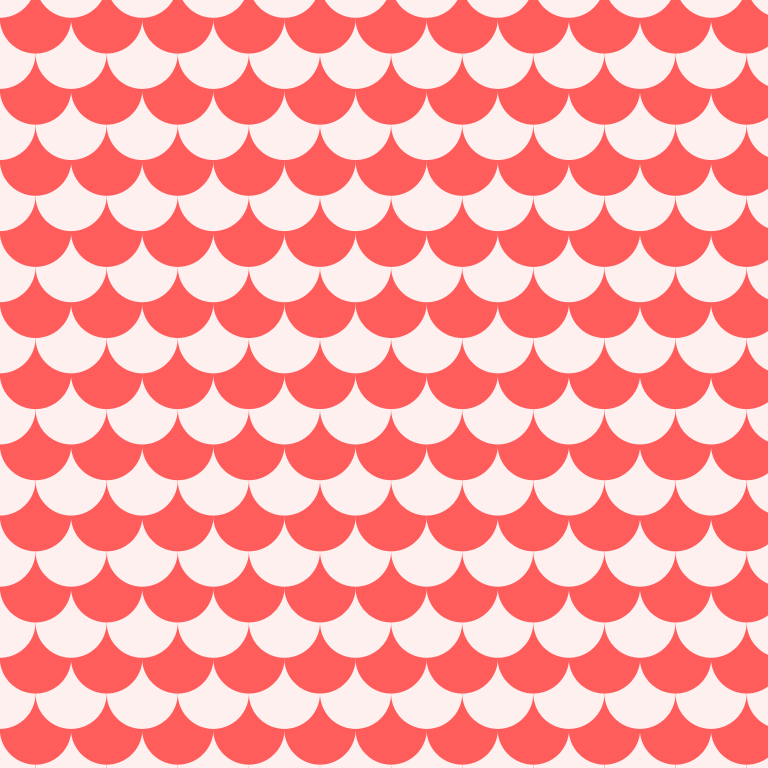
A WebGL 1 fragment shader for this pattern:

```glsl
precision highp float;

// Overlapping fish scales in coral and blush, hung in staggered rows.
// Each row is a line of touching discs; every row lies over the row below,
// so a pixel only needs the two rows above it and the colour of the next.

uniform vec2 u_resolution;

const float SCALES_ACROSS = 10.8;
const float ROW_STEP = 0.5;        // in scale widths
const float FIRST_ROW = -0.25;     // depth of the first row of centres
const float BLUSH_RADIUS = 0.5;
const float CORAL_RADIUS = 0.503;  // coral discs overlap very slightly
const vec3 CORAL = vec3(1.0, 0.361, 0.361);
const vec3 BLUSH = vec3(1.0, 0.941, 0.941);

// 0 for blush rows, 1 for coral rows
float rowParity(float row) {
    return mod(row, 2.0);
}

vec3 rowColor(float row) {
    return mix(BLUSH, CORAL, rowParity(row));
}

float discCoverage(vec2 offset, float radius, float pixel) {
    return clamp(0.5 + (radius - length(offset)) / pixel, 0.0, 1.0);
}

// Coverage of one row: the nearest disc joined with its closest neighbour
float rowCoverage(vec2 p, float row, float pixel) {
    float parity = rowParity(row);
    float radius = mix(BLUSH_RADIUS, CORAL_RADIUS, parity);
    float across = abs(fract(p.x + 0.5 - 0.5 * parity) - 0.5);
    float down = p.y - (FIRST_ROW + ROW_STEP * row);
    float nearest = discCoverage(vec2(across, down), radius, pixel);
    float neighbour = discCoverage(vec2(1.0 - across, down), radius, pixel);
    return 1.0 - (1.0 - nearest) * (1.0 - neighbour);
}

vec3 scales(vec2 p, float pixel) {
    float row = floor((p.y - FIRST_ROW) / ROW_STEP);
    vec3 color = rowColor(row + 1.0);
    // Paint upwards so that higher rows cover lower ones
    for (int i = 0; i < 2; i++) {
        float current = row - float(i);
        color = mix(color, rowColor(current), rowCoverage(p, current, pixel));
    }
    return color;
}

void main() {
    vec2 uv = gl_FragCoord.xy / u_resolution;
    // Scale widths, measured from the top left corner
    vec2 p = vec2(uv.x, 1.0 - uv.y) * SCALES_ACROSS;
    float pixel = SCALES_ACROSS / min(u_resolution.x, u_resolution.y);
    gl_FragColor = vec4(scales(p, pixel), 1.0);
}
```
